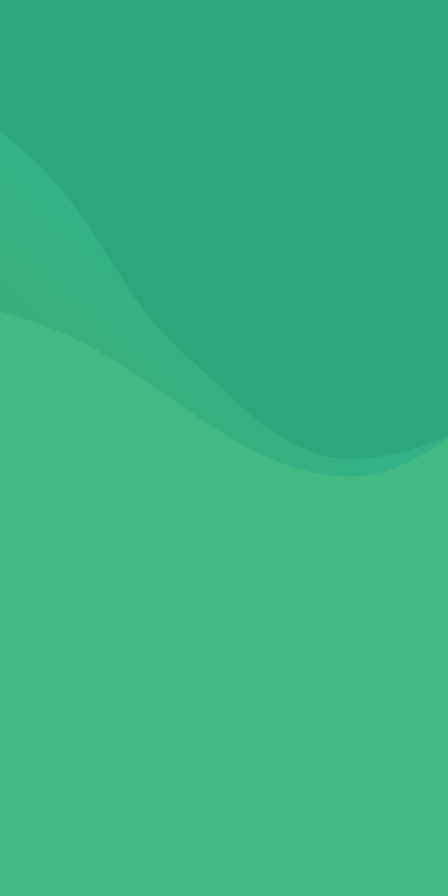
A Shadertoy shader for this background:

```glsl
// Two overlapping green waves with a teal ribbon between them.

const int KNOTS = 6;

const vec3 DEEP_GREEN   = vec3(0.180, 0.651, 0.486);
const vec3 LIGHT_GREEN  = vec3(0.257, 0.729, 0.514);
const vec3 RIBBON_TEAL  = vec3(0.198, 0.698, 0.525);
const vec3 RIBBON_GREEN = vec3(0.226, 0.682, 0.478);

// Each knot holds x, height and slope, in fractions of the canvas.
const vec3 RIBBON_TOP[KNOTS] = vec3[KNOTS](
    vec3(0.0,   0.8529, -0.375), vec3(0.1667, 0.7695, -0.65),
    vec3(0.3333, 0.6458, -0.6),  vec3(0.5,    0.5638, -0.485),
    vec3(0.7813, 0.4876, 0.0),   vec3(1.0,    0.5130, 0.21));

const vec3 RIBBON_BOTTOM[KNOTS] = vec3[KNOTS](
    vec3(0.0,   0.6523, -0.135), vec3(0.1667, 0.6224, -0.24),
    vec3(0.3333, 0.5716, -0.335), vec3(0.5,   0.5156, -0.31),
    vec3(0.7813, 0.4681, 0.0),   vec3(1.0,    0.5117, 0.375));

// Cubic Hermite segment between two knots.
float hermite(vec3 a, vec3 b, float x) {
    float span = b.x - a.x;
    float t = clamp((x - a.x) / span, 0.0, 1.0);
    float s = 1.0 - t;
    return mix(a.y, b.y, t * t * (3.0 - 2.0 * t))
         + span * t * s * (a.z * s - b.z * t);
}

// Height of a smooth curve through all its knots.
float curveHeight(vec3 knots[KNOTS], float x) {
    float height = knots[0].y;
    for (int i = 0; i < KNOTS - 1; i++) {
        if (x >= knots[i].x) height = hermite(knots[i], knots[i + 1], x);
    }
    return height;
}

// Antialiased coverage of the area below a curve.
float below(float height, float y) {
    float d = height - y;
    return clamp(d / fwidth(d) + 0.5, 0.0, 1.0);
}

void mainImage(out vec4 fragColor, in vec2 fragCoord) {
    vec2 uv = fragCoord / iResolution.xy;

    // Diagonal ribbon gradient
    float fade = clamp(5.0 * (0.853 - uv.y) - 2.17 * uv.x, 0.0, 1.0);
    vec3 ribbon = mix(RIBBON_TEAL, RIBBON_GREEN, fade);

    // Layers from back to front
    vec3 color = DEEP_GREEN;
    color = mix(color, ribbon, below(curveHeight(RIBBON_TOP, uv.x), uv.y));
    color = mix(color, LIGHT_GREEN, below(curveHeight(RIBBON_BOTTOM, uv.x), uv.y));

    fragColor = vec4(color, 1.0);
}
```
